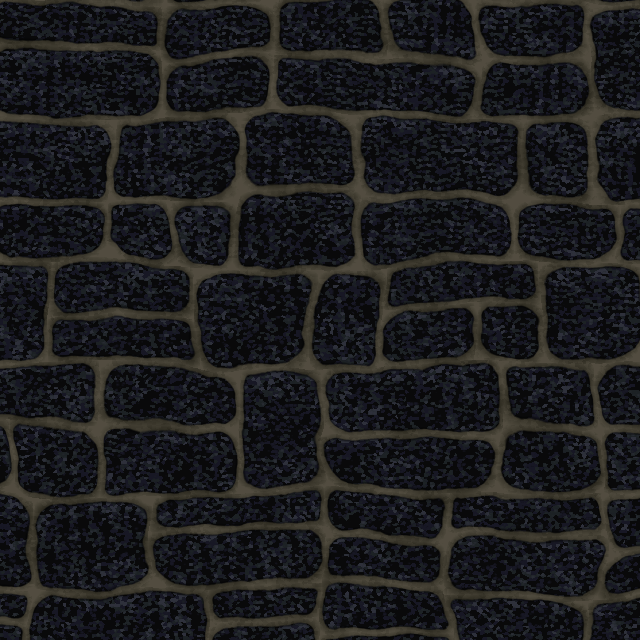
Give the GLSL for this texture, as a Shadertoy shader.

```glsl
// Night-dark rubble wall: rounded stones of mixed size set in tan mortar.
// Jittered courses are cut into blocks, blocks are split again into stones,
// and cellular grain plus layered sines give the faces their rough speckle.

const vec3 BLACK = vec3(0.035, 0.036, 0.040);
const vec3 NAVY = vec3(0.09, 0.09, 0.14);
const vec3 SLATE = vec3(0.11, 0.13, 0.14);
const vec3 BLUE_GREY = vec3(0.18, 0.19, 0.23);
const vec3 MORTAR_DARK = vec3(0.17, 0.16, 0.12);
const vec3 MORTAR_LIGHT = vec3(0.32, 0.30, 0.25);

const float COURSE_HEIGHT = 0.205;
const float BLOCK_WIDTH = 0.32;
const float HALF_GAP = 0.0065;

float hash(vec2 p) {
    return fract(sin(dot(p, vec2(127.1, 311.7))) * 43758.5453);
}

// Layered sines in the range -1 to 1
float waves(vec2 p, float seed) {
    float sum = 0.0, amp = 0.5;
    for (int i = 0; i < 4; i++) {
        sum += amp * sin(p.x + seed + 1.7 * sin(p.y + seed * 1.3));
        p = mat2(0.8, 0.6, -0.6, 0.8) * p * 1.9;
        seed += 2.4;
        amp *= 0.5;
    }
    return sum;
}

// Cellular noise: x is the distance to the nearest seed, y its random value
vec2 cellular(vec2 p) {
    vec2 cell = floor(p), best = vec2(9.0, 0.0);
    for (int y = -1; y <= 1; y++)
    for (int x = -1; x <= 1; x++) {
        vec2 id = cell + vec2(x, y);
        vec2 seed = id + vec2(hash(id), hash(id + 57.3));
        float dist = length(seed - p);
        if (dist < best.x) best = vec2(dist, hash(id + 113.9));
    }
    return best;
}

// Jittered interval of unit mean length that contains x
float border(float i, float seed) {
    return i + 0.45 * (hash(vec2(i, seed)) - 0.5);
}

vec2 span(float x, float seed) {
    float i = floor(x);
    if (x < border(i, seed)) i -= 1.0;
    else if (x >= border(i + 1.0, seed)) i += 1.0;
    return vec2(border(i, seed), border(i + 1.0, seed));
}

// Box of the stone at p: lower corner in xy, upper corner in zw
vec4 stoneBox(vec2 p) {
    vec2 rows = span(p.y / COURSE_HEIGHT, 3.0) * COURSE_HEIGHT;
    float shift = hash(vec2(rows.x, 8.0));
    vec2 cols = (span(p.x / BLOCK_WIDTH + shift, rows.x * 50.0) - shift) * BLOCK_WIDTH;
    vec2 lo = vec2(cols.x, rows.x), hi = vec2(cols.y, rows.y);
    for (int k = 0; k < 3; k++) {
        vec2 size = hi - lo;
        vec2 key = lo * 31.0 + hi * 17.0;
        if (size.x * size.y < mix(0.014, 0.046, hash(key))) break;
        float cut = mix(0.36, 0.64, hash(key + 4.1));
        vec2 mid = mix(lo, hi, cut);
        if (size.y * 1.8 > size.x) {
            if (p.y < mid.y) hi.y = mid.y; else lo.y = mid.y;
        } else {
            if (p.x < mid.x) hi.x = mid.x; else lo.x = mid.x;
        }
    }
    return vec4(lo, hi);
}

float roundedBox(vec2 q, vec2 halfSize, float radius) {
    vec2 e = abs(q) - halfSize + radius;
    return length(max(e, 0.0)) + min(max(e.x, e.y), 0.0) - radius;
}

// Four-step tone ramp of the stone faces
vec3 stoneColor(float tone) {
    vec3 c = mix(BLACK, NAVY, smoothstep(0.40, 0.50, tone));
    c = mix(c, SLATE, smoothstep(0.60, 0.70, tone));
    return mix(c, BLUE_GREY, smoothstep(0.74, 0.88, tone));
}

void mainImage(out vec4 fragColor, in vec2 fragCoord) {
    vec2 uv = fragCoord / iResolution.y;
    float pixel = 1.0 / iResolution.y;

    // Bent courses and leaning joints
    vec2 p = uv + 0.015 * vec2(waves(uv.yx * 13.0, 1.0), waves(uv * 9.0, 5.0));

    // Stone outline with uneven corners and a chipped edge
    vec4 box = stoneBox(p);
    vec2 halfSize = 0.5 * (box.zw - box.xy);
    vec2 q = p - 0.5 * (box.xy + box.zw);
    float id = hash(box.xy * 23.0 + box.zw * 7.0);
    float corner = mix(0.3, 0.95, hash(sign(q) + id * 40.0));
    float radius = min(0.042, min(halfSize.x, halfSize.y) - HALF_GAP) * corner;
    float d = roundedBox(q, halfSize - HALF_GAP, radius);
    d += 0.0022 * waves(uv * 75.0, id * 6.0);

    // Speckled face with paler upper and lower bevels
    vec2 grain = cellular(uv * vec2(165.0, 215.0));
    float patches = waves(uv * vec2(28.0, 44.0), id * 9.0);
    float rise = q.y / halfSize.y;
    float bevel = smoothstep(0.45, 0.9, rise) + 0.7 * id * smoothstep(0.6, 0.95, -rise);
    float tone = 0.84 * grain.y + 0.10 * patches + 0.17 * bevel + 0.10 * (0.5 - grain.x) + 0.03;
    vec3 stone = stoneColor(tone);
    stone *= mix(0.45, 1.0, smoothstep(0.0, 0.005, -d));

    // Mortar, palest in the middle of the joint
    float pale = 0.30 + 55.0 * d + 0.35 * waves(uv * 32.0, 2.0) + 0.3 * (grain.y - 0.5);
    vec3 mortar = mix(MORTAR_DARK, MORTAR_LIGHT, clamp(pale, 0.0, 1.0));

    fragColor = vec4(mix(stone, mortar, smoothstep(-pixel, pixel, d)), 1.0);
}
```
